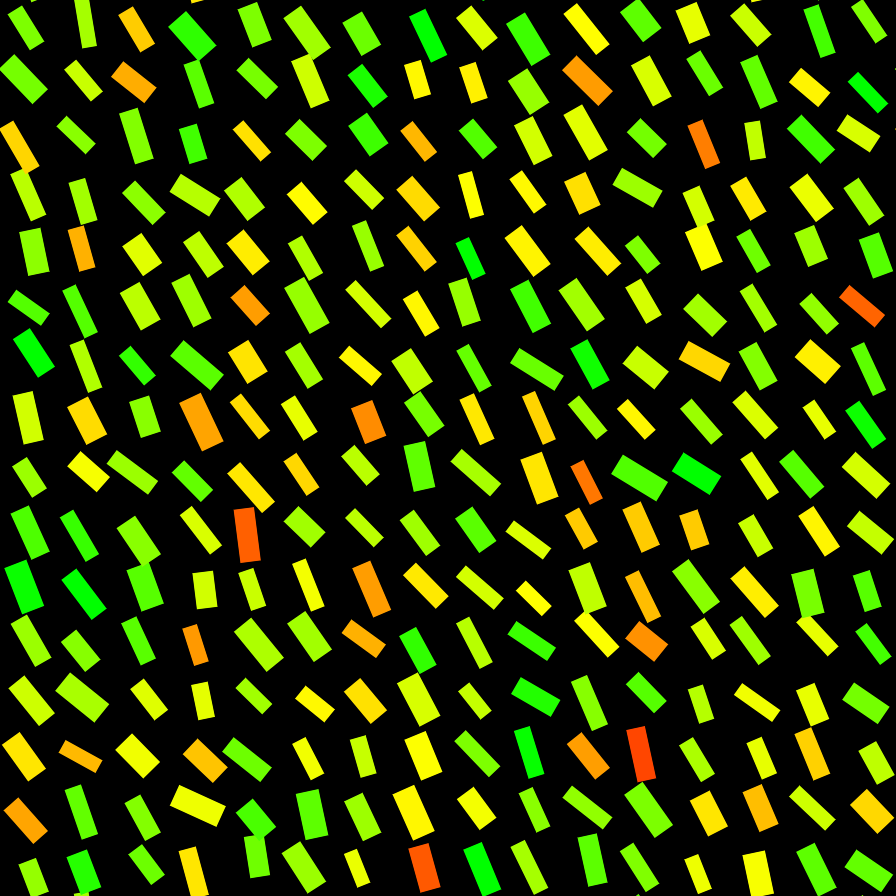
Write a WebGL 1 fragment shader that draws this pattern.

```glsl
precision highp float;
// Slanted bars in green, yellow and orange, scattered on a jittered grid over black.

uniform vec2 u_resolution;

const float GRID = 16.0;          // bars along each side of the tile
const float MEAN_ANGLE = -0.96;   // radians, falling to the right
const float ANGLE_SPREAD = 0.21;
const float JITTER = 0.08;        // in cells
const vec2 MIN_SIZE = vec2(0.64, 0.25);
const vec2 MAX_SIZE = vec2(0.96, 0.43);
const float MEAN_HUE = 76.0;      // degrees
const float HUE_SPREAD = 22.0;
const vec2 HUE_RANGE = vec2(14.0, 120.0);

float hash(vec2 p, float seed) {
  return fract(sin(dot(p, vec2(127.1, 311.7)) + seed * 74.7) * 43758.5453);
}

// Roughly normal value with mean 0 and deviation 1, within -3 to 3.
float bell(vec2 p, float seed) {
  float sum = hash(p, seed) + hash(p, seed + 0.31) + hash(p, seed + 0.67);
  return 2.0 * sum - 3.0;
}

// Pure colour for a hue from red (0) to green (120).
vec3 hueColor(float degrees) {
  float h = degrees / 60.0;
  return vec3(clamp(2.0 - h, 0.0, 1.0), clamp(h, 0.0, 1.0), 0.0);
}

vec2 rotate(vec2 p, float angle) {
  float c = cos(angle);
  float s = sin(angle);
  return vec2(c * p.x + s * p.y, c * p.y - s * p.x);
}

float boxDistance(vec2 p, vec2 halfSize) {
  vec2 d = abs(p) - halfSize;
  return length(max(d, 0.0)) + min(max(d.x, d.y), 0.0);
}

// Coverage of the bar with the given id, p measured from its cell centre.
float barCoverage(vec2 p, vec2 id, float edge) {
  vec2 offset = JITTER * vec2(bell(id, 1.0), bell(id, 2.0));
  float angle = MEAN_ANGLE + ANGLE_SPREAD * bell(id, 3.0);
  vec2 size = mix(MIN_SIZE, MAX_SIZE, vec2(hash(id, 4.0), hash(id, 5.0)));
  float d = boxDistance(rotate(p - offset, angle), 0.5 * size);
  return 1.0 - smoothstep(-edge, edge, d);
}

vec3 barColor(vec2 id) {
  float hue = MEAN_HUE + HUE_SPREAD * bell(id, 6.0);
  return hueColor(clamp(hue, HUE_RANGE.x, HUE_RANGE.y));
}

void main() {
  vec2 p = gl_FragCoord.xy / u_resolution * GRID;
  float edge = 0.6 * GRID / min(u_resolution.x, u_resolution.y);
  vec2 cell = floor(p);
  vec3 color = vec3(0.0);

  // Bars may reach into neighbouring cells; ids wrap so the tile repeats.
  for (int j = -1; j <= 1; j++) {
    for (int i = -1; i <= 1; i++) {
      vec2 neighbor = cell + vec2(float(i), float(j));
      vec2 id = mod(neighbor, GRID);
      float cover = barCoverage(p - neighbor - 0.5, id, edge);
      color = mix(color, barColor(id), cover);
    }
  }
  gl_FragColor = vec4(color, 1.0);
}
```
